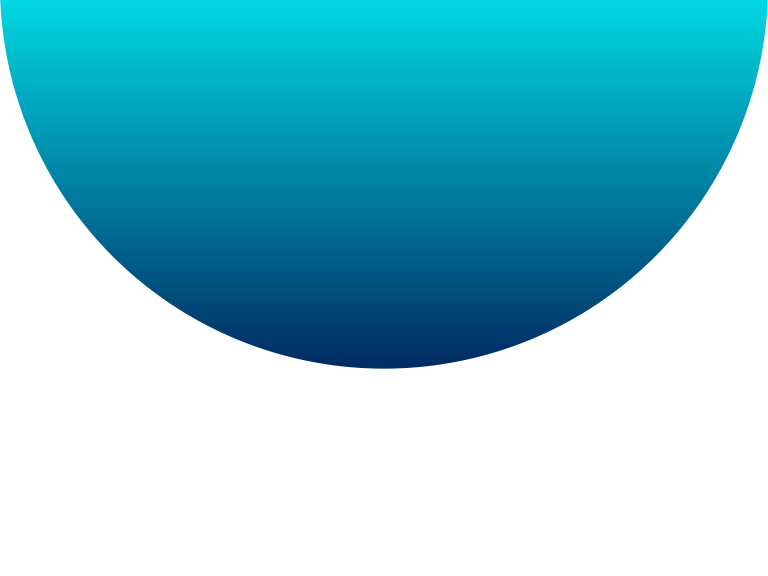
This background is drawn by a Shadertoy shader. Its source:

```glsl
#define DISC_RADIUS 0.5
#define DISC_CENTER vec2(0.0, 0.02)
#define TOP_COLOR vec3(0.0, 0.845, 0.885)
#define BOTTOM_COLOR vec3(0.0, 0.165, 0.385)
#define PAPER_COLOR vec3(1.0)

float discDistance(vec2 p, vec2 center, float radius) {
    return length(p - center) - radius;
}

void mainImage(out vec4 fragColor, in vec2 fragCoord) {
    // Canvas widths, measured from the middle of the top edge
    vec2 p = (fragCoord - vec2(0.5 * iResolution.x, iResolution.y)) / iResolution.x;
    float pixel = 1.0 / iResolution.x;

    // Vertical gradient from the top edge to the lowest point of the disc
    float depth = DISC_RADIUS - DISC_CENTER.y;
    vec3 discColor = mix(TOP_COLOR, BOTTOM_COLOR, clamp(-p.y / depth, 0.0, 1.0));

    // Disc coverage with an edge one pixel wide
    float dist = discDistance(p, DISC_CENTER, DISC_RADIUS);
    float coverage = clamp(0.5 - dist / pixel, 0.0, 1.0);

    fragColor = vec4(mix(PAPER_COLOR, discColor, coverage), 1.0);
}
```
